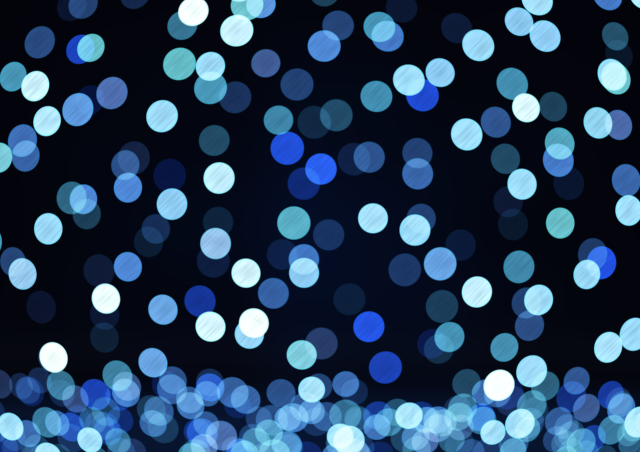
This background is drawn by a Shadertoy shader. Its source:

```glsl
// Out-of-focus blue and white light discs over a night background, crowded along the bottom.

float hash(float n) {
    n = fract(n * 0.1031);
    n *= n + 33.33;
    return fract(n * (n + n));
}

float noise(vec2 p) {
    vec2 i = floor(p), f = fract(p);
    f = f * f * (3.0 - 2.0 * f);
    float n = i.x + i.y * 57.0 + 900.0;
    return mix(mix(hash(n), hash(n + 1.0), f.x),
               mix(hash(n + 57.0), hash(n + 58.0), f.x), f.y);
}

// Light colour from dim navy through blue and pale cyan to white
vec3 lightColor(float level, float hue) {
    vec3 c = mix(vec3(0.025, 0.06, 0.13), vec3(0.27, 0.48, 0.79), smoothstep(0.0, 0.58, level));
    c = mix(c, vec3(0.60, 0.84, 0.95), smoothstep(0.52, 0.90, level));
    vec3 tint = vec3(1.0);
    if (hue < 0.30) tint = vec3(0.95, 1.15, 0.86);       // teal
    else if (hue > 0.86) tint = vec3(0.45, 0.62, 1.10);  // deep blue
    else if (hue > 0.76) tint = vec3(1.25, 0.98, 0.94);  // lavender
    c *= mix(tint, vec3(1.0), smoothstep(0.65, 0.85, level));
    return mix(c, vec3(0.94, 1.0, 0.99), smoothstep(0.90, 0.98, level));
}

// Screens one disc over the colour; discs flatten toward the canvas corners
vec3 addDisc(vec3 base, vec2 p, vec2 center, float radius, vec3 light, float streak, vec2 middle) {
    vec2 q = p - center;
    if (dot(q, q) > 0.0025) return base;
    vec2 away = center - middle;
    float reach = length(away);
    vec2 radial = away / max(reach, 0.001);
    q += radial * dot(q, radial) * 0.30 * reach * reach;
    float d = length(q) - radius;
    float cover = 1.0 - smoothstep(-0.0022, 0.0022, d);
    float rim = smoothstep(-0.0055, -0.001, d);
    vec3 c = light * (0.94 + 0.12 * streak + 0.06 * smoothstep(-radius, 0.0, d));
    c = mix(c, light * vec3(0.75, 1.08, 1.05), rim * 0.7);
    return 1.0 - (1.0 - base) * (1.0 - clamp(c, 0.0, 1.0) * cover);
}

void mainImage(out vec4 fragColor, in vec2 fragCoord) {
    vec2 p = fragCoord / iResolution.y;
    float aspect = iResolution.x / iResolution.y;
    vec2 middle = vec2(0.5 * aspect, 0.5);

    // Night background with a faint blue glow and a haze at the bottom
    vec3 col = vec3(0.010, 0.014, 0.040);
    vec2 glow = (p - middle) * vec2(1.6, 2.0);
    col += vec3(0.006, 0.030, 0.085) * exp(-2.2 * dot(glow, glow)) * (0.5 + noise(p * 6.0));
    col += vec3(0.012, 0.014, 0.020) * exp(-pow((p.y - 0.22) / 0.06, 2.0));
    col += vec3(0.020, 0.060, 0.130) * (1.0 - smoothstep(0.06, 0.18, p.y));

    // Fine diagonal streaks seen inside the discs
    vec2 slanted = vec2(p.x + p.y, p.y - p.x);
    float streak = noise(slanted * vec2(22.0, 190.0));

    // Scattered lights, spread evenly and then jittered
    for (int i = 0; i < 150; i++) {
        float n = float(i) * 7.0 + 3.0;
        vec2 spot = fract(float(i) * vec2(0.75488, 0.56984) + 0.31);
        spot += 0.09 * (vec2(hash(n + 0.37), hash(n + 1.61)) - 0.5);
        vec2 center = vec2(mix(-0.03, aspect + 0.03, spot.x), mix(0.17, 1.03, spot.y));
        float radius = mix(0.0325, 0.0375, hash(n + 2.83));
        vec3 light = lightColor(hash(n + 3.29), hash(n + 4.47));
        col = addDisc(col, p, center, radius, light, streak, middle);
    }

    // Crowded lights along the bottom, mostly dimmer and denser further down
    for (int i = 0; i < 165; i++) {
        float n = float(i) * 7.0 + 2003.0;
        float height = pow(hash(n + 0.37), 1.25);
        float along = fract(float(i) * 0.61803 + 0.08 * hash(n + 1.61));
        vec2 center = vec2(mix(-0.03, aspect + 0.03, along), mix(-0.015, 0.16, height));
        float radius = mix(0.029, 0.036, hash(n + 2.83));
        float pick = hash(n + 3.29);
        float level = pick > 0.95 ? 0.88 : mix(0.10, 0.44, pick);
        vec3 light = lightColor(level, hash(n + 4.47));
        col = addDisc(col, p, center, radius, light, streak, middle);
    }

    fragColor = vec4(clamp(col, 0.0, 1.0), 1.0);
}
```
